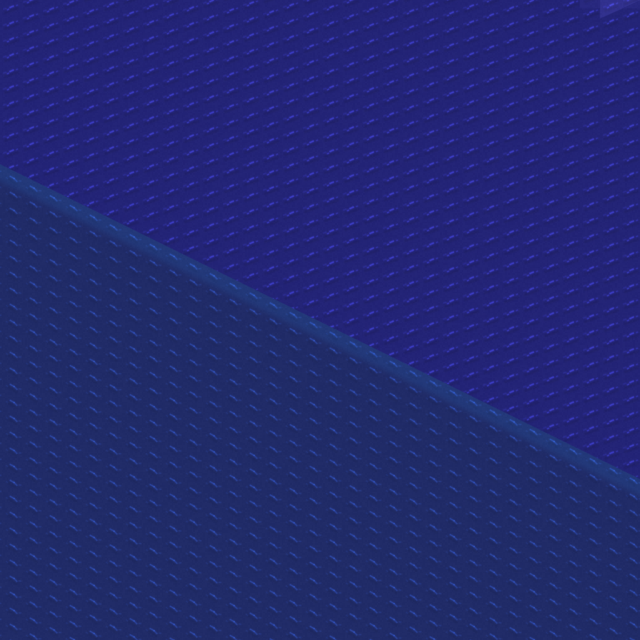
A WebGL 1 fragment shader for this texture:

```glsl
precision highp float;
uniform vec2 u_resolution;

#define EDGE_HEIGHT 0.7435
#define EDGE_SLOPE 0.492
#define BAND_WIDTH 0.031
#define WEAVE_FREQ vec2(32.0, 40.0)
#define UPPER_SKEW 0.35
#define LOWER_SKEW -0.487
#define UPPER_COLOR vec3(0.137, 0.140, 0.465)
#define LOWER_COLOR vec3(0.126, 0.169, 0.405)
#define BAND_COLOR vec3(0.135, 0.220, 0.475)
#define UPPER_GLINT vec3(0.09, 0.09, 0.29)
#define LOWER_GLINT vec3(0.04, 0.09, 0.20)
#define GRAIN 0.012

float hash(vec2 p) {
  vec3 q = fract(vec3(p.xyx) * 0.1031);
  q += dot(q, q.yzx + 33.33);
  return fract((q.x + q.y) * q.z);
}

// Soft stroke between two points; equal points make a dot
float stroke(vec2 p, vec2 a, vec2 b, float width) {
  vec2 ab = b - a;
  float t = clamp(dot(p - a, ab) / max(dot(ab, ab), 1e-8), 0.0, 1.0);
  vec2 d = (p - a - ab * t) / width;
  return exp(-dot(d, d));
}

// Position inside a sheared cell, in canvas units
vec2 weaveCell(vec2 p, float skew) {
  vec2 sheared = vec2(p.x, p.y - skew * p.x);
  vec2 local = (fract(sheared * WEAVE_FREQ + 0.5) - 0.5) / WEAVE_FREQ;
  return local + vec2(0.0, skew * local.x);
}

// Rising dashes with a trail of dots and a dark fold
vec3 upperCloth(vec2 p) {
  vec2 c = weaveCell(p - vec2(0.455, 0.642), UPPER_SKEW);
  float glint = stroke(c, vec2(-0.0015, -0.0005), vec2(0.0030, 0.0015), 0.0017);
  glint += 0.75 * stroke(c, vec2(-0.0055, -0.0040), vec2(-0.0045, -0.0035), 0.0016);
  glint += 0.50 * stroke(c, vec2(0.0085, 0.0025), vec2(0.0095, 0.0030), 0.0015);
  glint += 0.30 * stroke(c, vec2(-0.0115, -0.0030), vec2(-0.0085, -0.0018), 0.0016);
  float fold = stroke(c, vec2(-0.009, -0.0085), vec2(0.010, -0.0020), 0.0026);
  return UPPER_COLOR + UPPER_GLINT * glint - vec3(0.010, 0.010, 0.045) * fold;
}

// Falling curved dashes, shared by the lower cloth and its hem
vec3 lowerGlint(vec2 p) {
  vec2 c = weaveCell(p - vec2(0.490, 0.493), LOWER_SKEW);
  float glint = stroke(c, vec2(-0.0050, 0.0030), vec2(0.0005, 0.0000), 0.0015);
  glint += 0.85 * stroke(c, vec2(0.0010, -0.0005), vec2(0.0050, -0.0045), 0.0015);
  glint += 0.45 * stroke(c, vec2(0.0090, -0.0040), vec2(0.0110, -0.0042), 0.0015);
  glint += 0.30 * stroke(c, vec2(-0.0110, 0.0010), vec2(-0.0095, 0.0000), 0.0015);
  float fold = stroke(c, vec2(-0.008, -0.0010), vec2(0.004, -0.0085), 0.0025);
  return LOWER_GLINT * glint - vec3(0.008, 0.010, 0.025) * fold;
}

void main() {
  vec2 uv = gl_FragCoord.xy / u_resolution;
  float aa = 1.0 / u_resolution.y;

  // Depth below the diagonal edge
  float depth = EDGE_HEIGHT - EDGE_SLOPE * uv.x - uv.y;
  float lower = smoothstep(-aa, aa, depth);
  float hem = 1.0 - smoothstep(BAND_WIDTH * 0.55, BAND_WIDTH * 1.15, depth);

  vec3 upper = upperCloth(uv);
  vec3 lowerCloth = mix(LOWER_COLOR, BAND_COLOR, hem) + lowerGlint(uv);

  // Pale wedge in the top right corner
  float wedgeFloor = 0.971 + 0.45 * (uv.x - 0.9375);
  float wedge = smoothstep(-aa, aa, uv.x - 0.9375)
              * smoothstep(-aa, aa, uv.y - wedgeFloor);
  float step2 = smoothstep(-aa, aa, uv.x - 0.906)
              * smoothstep(-aa, aa, uv.y - 0.987);
  upper += vec3(0.055, 0.050, 0.090) * max(wedge, 0.35 * step2);

  vec3 color = mix(upper, lowerCloth, lower);
  color += GRAIN * (hash(floor(uv * 384.0)) - 0.5);
  gl_FragColor = vec4(color, 1.0);
}
```
